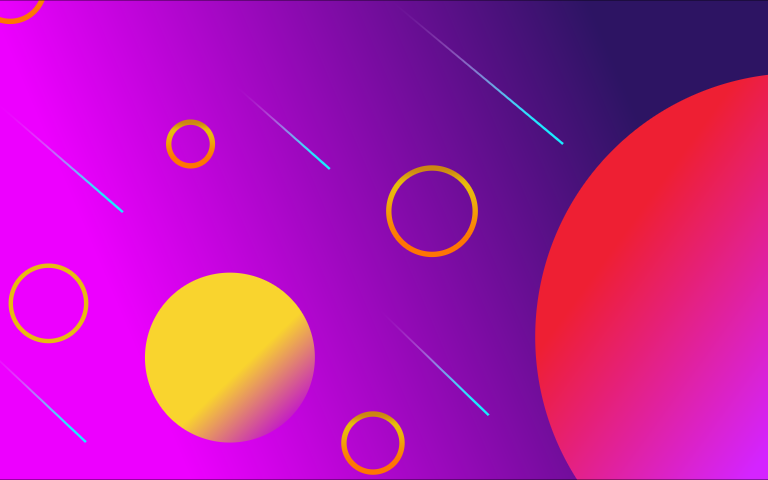
Reproduce this background procedurally as a Shadertoy shader.

```glsl
// Draws a magenta-to-indigo gradient with glossy discs, gold rings and cyan streaks.

// Coverage of a shape from its signed distance, about one pixel soft
float cover(float d) {
    return clamp(0.5 - d * iResolution.y, 0.0, 1.0);
}

// Ring tint: dark gold on top, yellow above the middle, orange below
vec3 ringColor(float h) {
    vec3 c = mix(vec3(1.0, 0.46, 0.01), vec3(0.91, 0.74, 0.05), smoothstep(-0.8, 0.65, h));
    return mix(c, vec3(0.80, 0.53, 0.07), smoothstep(0.6, 1.0, h));
}

// Tapered line from a to b: rgb is its colour, a its opacity
vec4 streak(vec2 p, vec2 a, vec2 b) {
    vec2 ab = b - a;
    float along = dot(p - a, ab) / dot(ab, ab);
    float t = clamp(along, 0.0, 1.0);
    float side = abs(dot(p - a, normalize(vec2(-ab.y, ab.x))));
    float ends = (abs(along - 0.5) - 0.5) * length(ab);
    float d = max(side - mix(0.0016, 0.0025, t), ends);
    vec3 c = mix(vec3(0.80, 0.65, 0.95), vec3(0.10, 0.92, 1.0), smoothstep(0.25, 0.95, t));
    return vec4(c, cover(d) * smoothstep(0.0, 0.85, t));
}

void mainImage(out vec4 fragColor, in vec2 fragCoord) {
    // Height is 1; the layout is 1.6 wide and stretches with the canvas
    vec2 p = fragCoord / iResolution.y;
    p.x *= 1.6 * iResolution.y / iResolution.x;

    // Slanted background gradient
    float t = clamp((0.92 * p.x - 0.39 * (1.0 - p.y) + 0.025) / 1.15, 0.0, 1.0);
    vec3 col = mix(vec3(0.93, 0.0, 1.0), vec3(0.175, 0.08, 0.39), t);

    // Streaks: start xy, end xy
    vec4 streaks[5] = vec4[5](
        vec4(0.808, 1.004, 1.173, 0.700),
        vec4(0.490, 0.822, 0.687, 0.648),
        vec4(-0.01, 0.788, 0.256, 0.558),
        vec4(-0.04, 0.285, 0.179, 0.079),
        vec4(0.787, 0.358, 1.018, 0.135));
    for (int i = 0; i < 5; i++) {
        vec4 s = streak(p, streaks[i].xy, streaks[i].zw);
        col = mix(col, s.rgb, s.a);
    }

    // Rings: centre xy, middle radius, how strongly the tint varies
    vec4 rings[5] = vec4[5](
        vec4(0.021, 1.027, 0.0715, 1.0),
        vec4(0.397, 0.700, 0.0455, 1.0),
        vec4(0.900, 0.560, 0.0900, 1.0),
        vec4(0.101, 0.368, 0.0785, 0.0),
        vec4(0.777, 0.077, 0.0605, 1.0));
    for (int i = 0; i < 5; i++) {
        vec4 r = rings[i];
        vec2 q = p - r.xy;
        float d = abs(length(q) - r.z) - mix(0.0046, 0.0056, r.w);
        vec3 tint = mix(vec3(0.91, 0.73, 0.07), ringColor(q.y / r.z), r.w);
        col = mix(col, tint, cover(d));
    }

    // Yellow disc melting into purple at the lower right
    float fade = clamp((0.69 * p.x + 0.72 * (1.0 - p.y) - 0.90) / 0.15, 0.0, 1.0);
    vec3 yellow = mix(vec3(0.975, 0.83, 0.18), vec3(0.76, 0.09, 0.79), fade);
    col = mix(col, yellow, cover(length(p - vec2(0.479, 0.255)) - 0.177));

    // Large red disc turning violet at the lower right
    float warm = clamp((0.81 * p.x + 0.59 * (1.0 - p.y) - 1.34) / 0.51, 0.0, 1.0);
    vec3 red = mix(vec3(0.935, 0.12, 0.20), vec3(0.83, 0.14, 1.0), warm);
    col = mix(col, red, cover(length(p - vec2(1.665, 0.298)) - 0.55));

    // Thin shade along the top and bottom borders
    col *= 1.0 - 0.5 * cover(min(p.y, 1.0 - p.y) - 0.0015);

    fragColor = vec4(col, 1.0);
}
```
